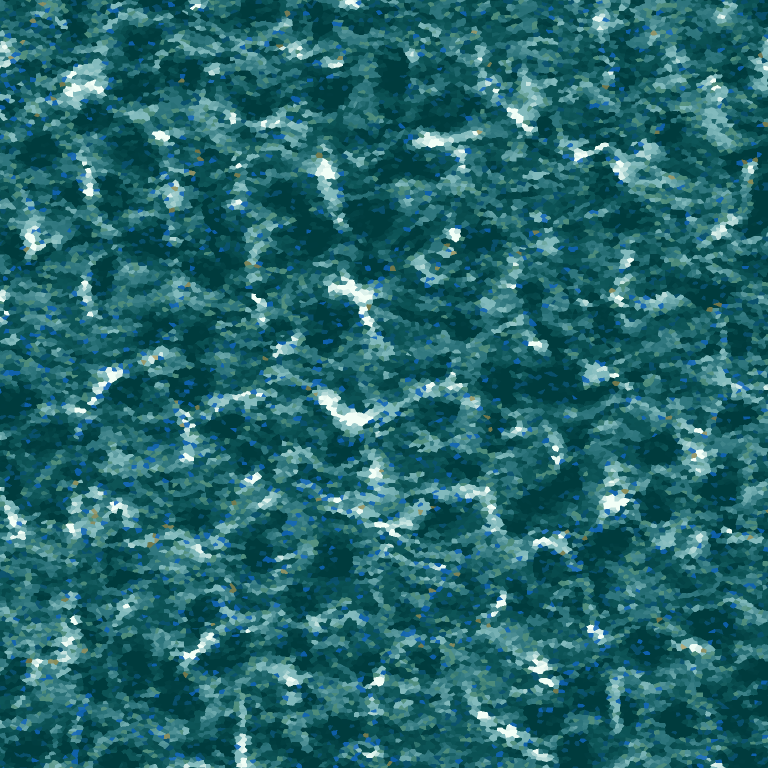
Write a WebGL 1 fragment shader that draws this texture.

```glsl
precision highp float;
// Rippled teal water, broken into tiny flat grains of colour.
// Each grain is a cell that samples a light field made of stretched cellular
// streaks, dark pools and broken bright ridges with coloured fringes.

uniform vec2 u_resolution;

vec2 hash2(vec2 p) {
  vec2 k = vec2(dot(p, vec2(127.1, 311.7)), dot(p, vec2(269.5, 183.3)));
  return fract(sin(k) * 43758.5453);
}

// Cellular noise: xy = id of the nearest cell, z and w = two nearest distances
vec4 cellular(vec2 p) {
  vec2 base = floor(p);
  vec4 best = vec4(0.0, 0.0, 9.0, 9.0);
  for (int j = -1; j <= 1; j++) {
    for (int i = -1; i <= 1; i++) {
      vec2 id = base + vec2(float(i), float(j));
      float d = length(id + hash2(id) - p);
      if (d < best.z) best = vec4(id, d, best.z);
      else best.w = min(best.w, d);
    }
  }
  return best;
}

// Layered sines that bend and tilt the ripples
vec2 ripple(vec2 p) {
  float x = sin(p.y * 31.0 + 2.0 * sin(p.x * 17.0)) + 0.5 * sin(p.y * 73.0 + p.x * 41.0);
  float y = sin(p.x * 27.0 + 2.0 * sin(p.y * 19.0)) + 0.5 * sin(p.x * 67.0 - p.y * 38.0);
  return p + vec2(0.007 * x, 0.008 * y);
}

// Bright ridges along cell borders, broken into patches
float ridgeLight(vec2 p) {
  vec4 net = cellular(p * vec2(10.0, 6.0) + 31.0);
  float patches = sin(p.x * 37.0 + 3.0 * sin(p.y * 23.0)) + sin(p.y * 43.0 + 2.0 * sin(p.x * 29.0));
  return (1.0 - smoothstep(0.04, 0.24, net.w - net.z)) * smoothstep(-0.6, 0.7, patches);
}

// Dark rounded pools in about half of the cells
float poolShade(vec2 p) {
  vec4 pool = cellular(p * vec2(15.0, 17.0) + 57.0);
  return step(0.48, hash2(pool.xy + 5.0).x) * (1.0 - smoothstep(0.3, 0.5, pool.z));
}

vec3 waterRamp(float v) {
  vec3 c = mix(vec3(0.0, 0.23, 0.24), vec3(0.05, 0.33, 0.34), smoothstep(0.05, 0.33, v));
  c = mix(c, vec3(0.18, 0.46, 0.49), smoothstep(0.31, 0.45, v));
  c = mix(c, vec3(0.51, 0.73, 0.74), smoothstep(0.46, 0.66, v));
  return mix(c, vec3(0.95, 1.0, 0.97), smoothstep(0.74, 0.96, v));
}

vec3 water(vec2 uv) {
  // Snap to the centre of a small grain, a little wider than tall
  vec2 grainScale = vec2(150.0, 205.0);
  vec2 id = cellular(uv * grainScale).xy;
  vec2 p = (id + hash2(id)) / grainScale;
  vec2 grain = hash2(id + 11.0);
  vec2 tint = hash2(id + 23.0);

  // Light field
  vec2 q = ripple(p);
  float streak = hash2(cellular(q * vec2(46.0, 118.0)).xy + 3.0).x;
  float swell = hash2(cellular(q * vec2(21.0, 48.0) + 13.0).xy + 7.0).y;
  float ridge = ridgeLight(q);
  float v = 0.42 * streak + 0.18 * swell + 0.12 * grain.x;
  v += ridge * (0.12 + 0.36 * streak) - 0.3 * poolShade(q) * (1.0 - ridge);
  vec3 c = waterRamp(v);

  // Green and deep blue grains, then vivid fringes beside the ridges
  float mid = smoothstep(0.33, 0.42, v) * (1.0 - smoothstep(0.6, 0.72, v));
  c = mix(c, vec3(0.32, 0.56, 0.48), 0.85 * mid * step(0.84, tint.y));
  c = mix(c, vec3(0.04, 0.32, 0.44), 0.85 * step(tint.y, 0.09) * step(v, 0.42));
  float fringe = 4.0 * ridge * (1.0 - ridge);
  c = mix(c, vec3(0.06, 0.39, 0.72), 0.85 * step(tint.x, 0.008 + 0.09 * fringe));
  c = mix(c, vec3(0.62, 0.55, 0.3), 0.7 * step(1.0 - 0.03 * fringe, tint.x));
  return c;
}

void main() {
  // Four samples per pixel smooth the grain edges
  vec3 sum = vec3(0.0);
  for (int j = 0; j < 2; j++) {
    for (int i = 0; i < 2; i++) {
      vec2 offset = 0.5 * vec2(float(i), float(j)) - 0.25;
      sum += water((gl_FragCoord.xy + offset) / u_resolution.y);
    }
  }
  gl_FragColor = vec4(sum / 4.0, 1.0);
}
```
